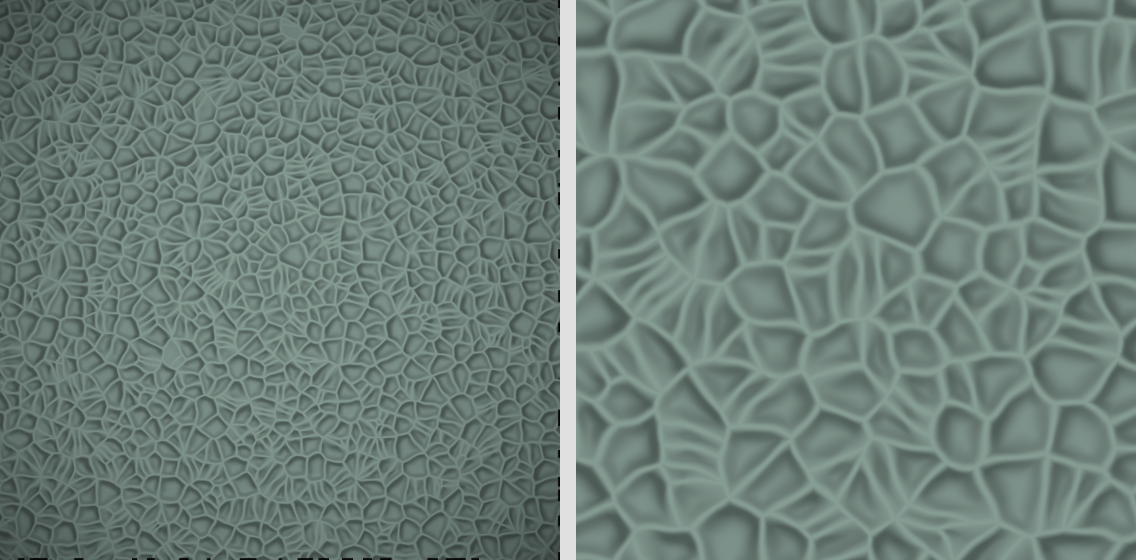
Left, the full canvas; right, a detail of the centre.
Reproduce this texture procedurally as a WebGL 1 fragment shader.

```glsl
precision highp float;
// Pebbled grey-green glass: irregular Voronoi cells with thin pale ridges
// and dark inner grooves, shaded radially and darkened toward the corners.
// Seeds come in short rows, so some cells split into narrow parallel slivers.

uniform vec2 u_resolution;

const float CELLS = 28.0;

vec3 hash3(vec2 p) {
  vec3 q = fract(p.xyx * vec3(0.1031, 0.1030, 0.0973));
  q += dot(q, q.yxz + 33.33);
  return fract((q.xxy + q.yzz) * q.zyx);
}

vec2 gradientAt(vec2 p) {
  float angle = 6.2832 * hash3(p + 71.0).x;
  return vec2(cos(angle), sin(angle));
}

float gradientNoise(vec2 p) {
  vec2 i = floor(p), f = fract(p);
  vec2 u = f * f * f * (f * (f * 6.0 - 15.0) + 10.0);
  vec2 e = vec2(1.0, 0.0);
  float low = mix(dot(gradientAt(i), f), dot(gradientAt(i + e), f - e), u.x);
  float high = mix(dot(gradientAt(i + e.yx), f - e.yx),
                   dot(gradientAt(i + 1.0), f - 1.0), u.x);
  return mix(low, high, u.y);
}

// Position of the k-th seed in a grid cell; unused seeds are sent far away.
vec2 seedPoint(vec2 cell, float k) {
  vec3 h = hash3(cell + 17.0);
  vec3 g = hash3(cell + 143.0);
  float angle = 6.2832 * h.z;
  float count = 1.0 + step(0.5, g.x) + step(0.8, g.x);
  vec2 row = vec2(cos(angle), sin(angle)) * mix(0.22, 0.36, g.y);
  return cell + h.xy + row * k + 100.0 * step(count, k);
}

// Rises from zero to one at t = 1, then dies away.
float bump(float t) {
  return t * exp(0.5 - 0.5 * t * t);
}

void main() {
  vec2 uv = gl_FragCoord.xy / u_resolution;
  vec2 p = uv * CELLS + 40.0;
  p += 0.16 * vec2(gradientNoise(p * 1.3), gradientNoise(p * 1.3 + 50.0));
  vec2 home = floor(p);

  // Nearest seed and the two smallest distances
  vec2 nearest = vec2(0.0);
  float first = 9.0, second = 9.0;
  for (int y = -2; y <= 2; y++) {
    for (int x = -2; x <= 2; x++) {
      for (int k = 0; k < 3; k++) {
        vec2 toSeed = seedPoint(home + vec2(x, y), float(k)) - p;
        float d = length(toSeed);
        if (d < first) {
          second = first;
          first = d;
          nearest = toSeed;
        } else {
          second = min(second, d);
        }
      }
    }
  }

  // Sharp border distance, a slightly rounded one, and slope of the walls
  float border = 9.0, closeness = 0.0;
  vec2 slope = vec2(0.0);
  for (int y = -2; y <= 2; y++) {
    for (int x = -2; x <= 2; x++) {
      for (int k = 0; k < 3; k++) {
        vec2 toSeed = seedPoint(home + vec2(x, y), float(k)) - p;
        vec2 gap = toSeed - nearest;
        if (dot(gap, gap) > 0.0001) {
          vec2 normal = normalize(gap);
          float d = dot(0.5 * (toSeed + nearest), normal);
          border = min(border, d);
          closeness += exp(-45.0 * d);
          slope += normal * bump(d / 0.16);
        }
      }
    }
  }
  float rounded = max(-log(closeness + 1e-12) / 45.0, 0.0);

  // Relief: pale ridge, dark groove beside it, softer in narrow cells
  float fade = smoothstep(0.0, 0.2, second - first);
  float groove = bump(rounded / 0.14) * fade;
  float ridge = exp(-pow(border / 0.045, 2.0));
  vec2 fromCentre = uv - 0.5;
  float radius = length(fromCentre);
  vec2 inward = -fromCentre / (radius + 0.15);
  float tone = 0.495 + 0.035 * ridge - 0.11 * groove;
  tone -= 0.06 * fade * clamp(dot(slope, inward), -0.7, 1.2);

  // Corner falloff
  float r2 = radius * radius;
  tone *= 1.0 - 0.5 * r2 - 0.8 * r2 * r2;

  // Short black notches along the right and bottom edges
  float rightRim = smoothstep(0.995, 0.998, uv.x)
                 * smoothstep(0.1, 0.18, gradientNoise(vec2(3.5, uv.y * 45.0)));
  float bottomRim = smoothstep(0.005, 0.002, uv.y)
                  * smoothstep(0.1, 0.18, gradientNoise(vec2(uv.x * 45.0, 8.5)));
  tone *= 1.0 - 0.9 * max(rightRim, bottomRim);

  gl_FragColor = vec4(tone * vec3(1.0, 1.172, 1.105), 1.0);
}
```
